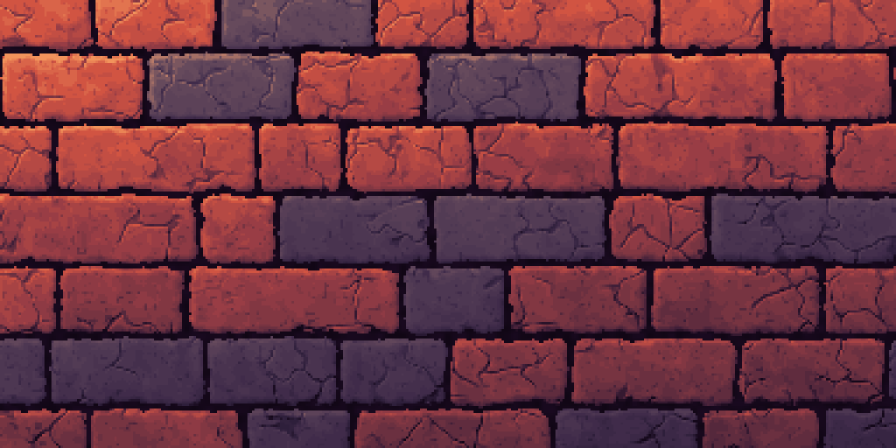
Reproduce this texture procedurally as a Shadertoy shader.

```glsl
// A cracked wall of red and slate bricks in chunky pixel style, lit from the upper left.
// Staggered rows with hashed joints give rounded boxes; bevels, cracks and wear
// shift a tone that is stepped through a colour ramp. Unit: the canvas height.

const float TEXELS = 192.0;      // chunky texels per canvas height
const float ROW_HEIGHT = 0.159;
const float ROW_BASE = 0.091;
const float BRICK_PITCH = 0.323;
const float HALF_GAP = 0.0062;
const float CORNER = 0.020;
const float SLATE_SHARE = 0.31;
const vec2 LIGHT_DIR = vec2(-0.5, 0.85);

// Ramps from mortar shadow to lit edge
const vec3 RED[6] = vec3[6](vec3(0.08, 0.03, 0.10), vec3(0.25, 0.12, 0.22),
    vec3(0.42, 0.19, 0.25), vec3(0.60, 0.24, 0.27),
    vec3(0.82, 0.33, 0.26), vec3(0.95, 0.58, 0.36));
const vec3 SLATE[6] = vec3[6](vec3(0.08, 0.03, 0.10), vec3(0.18, 0.12, 0.23),
    vec3(0.25, 0.17, 0.29), vec3(0.32, 0.23, 0.33),
    vec3(0.40, 0.29, 0.36), vec3(0.72, 0.48, 0.41));

struct Brick { vec2 id; vec2 local; vec2 halfSize; };

float hash(vec2 p) {
    vec3 q = fract(p.xyx * vec3(0.1031, 0.1030, 0.0973));
    q += dot(q, q.yzx + 33.33);
    return fract((q.x + q.y) * q.z);
}

float noise(vec2 p) {
    vec2 i = floor(p), f = fract(p);
    f = f * f * (3.0 - 2.0 * f);
    vec2 e = vec2(0.0, 1.0);
    return mix(mix(hash(i), hash(i + e.yx), f.x),
               mix(hash(i + e.xy), hash(i + e.yy), f.x), f.y);
}

// Position of the vertical joint with the given index
float joint(float index, float row, float stagger) {
    float jitter = 0.6 * (hash(vec2(index + 7.0, row * 3.0 + 41.0)) - 0.5);
    return (index + stagger + jitter) * BRICK_PITCH;
}

Brick findBrick(vec2 p) {
    float row = floor((p.y - ROW_BASE) / ROW_HEIGHT);
    float stagger = 0.15 + 0.4 * mod(row, 2.0);
    float i = floor(p.x / BRICK_PITCH - stagger);
    if (p.x < joint(i, row, stagger)) i -= 1.0;
    else if (p.x >= joint(i + 1.0, row, stagger)) i += 1.0;
    float left = joint(i, row, stagger), right = joint(i + 1.0, row, stagger);
    vec2 centre = vec2(0.5 * (left + right), ROW_BASE + (row + 0.5) * ROW_HEIGHT);
    return Brick(vec2(i, row), p - centre, 0.5 * vec2(right - left, ROW_HEIGHT) - HALF_GAP);
}

float roundBox(vec2 p, vec2 halfSize, float radius) {
    vec2 q = abs(p) - halfSize + radius;
    return length(max(q, 0.0)) + min(max(q.x, q.y), 0.0) - radius;
}

// Cellular fracture: x = distance to the nearest break, y = random value of the facet
vec2 fracture(vec2 p) {
    p += 0.45 * vec2(noise(p * 3.0), noise(p * 3.0 + 19.0));
    vec2 cell = floor(p);
    float first = 9.0, second = 9.0, facet = 0.0;
    for (int k = 0; k < 9; k++) {
        vec2 c = cell + vec2(k % 3 - 1, k / 3 - 1);
        float d = length(c + vec2(hash(c), hash(c + 57.0)) - p);
        if (d < first) { second = first; first = d; facet = hash(c + 91.0); }
        else second = min(second, d);
    }
    return vec2(second - first, facet);
}

vec3 ramp(float tone, bool slate) {
    float t = clamp(tone, 0.0, 4.99);
    int i = int(t);
    return slate ? mix(SLATE[i], SLATE[i + 1], fract(t)) : mix(RED[i], RED[i + 1], fract(t));
}

vec3 wall(vec2 p, float aspect) {
    vec2 wobble = vec2(noise(p * 14.0), noise(p * 14.0 + 31.0)) - 0.5;
    Brick b = findBrick(p + 0.009 * wobble);
    vec2 grain = p + b.id * 17.3 + 50.0;

    // Worn outline
    float chips = 0.007 * (noise(grain * 75.0) - 0.5) + 0.008 * smoothstep(0.65, 1.0, noise(grain * 28.0));
    float depth = -roundBox(b.local, b.halfSize, CORNER) - chips;
    if (depth < 0.0) return RED[0] * (0.75 + 0.5 * noise(p * 60.0));

    // Light falls off to the lower right, and down each brick
    float tone = 4.15 - 1.9 * (1.0 - p.y) - 0.65 * p.x / aspect;
    tone += 2.5 * b.local.y + 0.4 * (hash(b.id + 13.0) - 0.5);
    tone += 0.5 * (noise(grain * 32.0) - 0.5) + 0.3 * (noise(grain * 90.0) - 0.5);

    // Bevelled rim: lit above, shaded below
    vec2 e = 0.006 * LIGHT_DIR;
    float slope = (roundBox(b.local + e, b.halfSize, CORNER)
                 - roundBox(b.local - e, b.halfSize, CORNER)) / 0.012;
    float rim = 1.0 - smoothstep(0.003, 0.017, depth + 0.010 * (noise(grain * 45.0) - 0.5));
    tone += rim * slope * (slope > 0.0 ? 1.15 : 0.95);
    tone -= 0.7 * (1.0 - smoothstep(0.0, 0.005, depth));

    // Broken facets, dark cracks and their lit lower lips
    float scale = 10.0;
    vec2 crackUv = grain * scale;
    vec2 facet = fracture(crackUv);
    float lip = fracture(crackUv + 0.006 * scale * LIGHT_DIR).x;
    float cracked = smoothstep(0.42, 0.58, noise(grain * 11.0 + 23.0));
    tone += 0.35 * (facet.y - 0.5);
    tone += 0.65 * cracked * (1.0 - smoothstep(0.03, 0.08, lip));
    tone -= 1.7 * cracked * (1.0 - smoothstep(0.03, 0.09, facet.x));

    // Small pits
    tone -= 0.8 * smoothstep(0.80, 0.92, noise(grain * 110.0 + 5.0));
    return ramp(floor(tone * 4.0 + 0.5) / 4.0, hash(b.id + 29.0) < SLATE_SHARE);
}

void mainImage(out vec4 fragColor, in vec2 fragCoord) {
    vec3 sum = vec3(0.0);
    // Four samples per pixel smooth the texel edges
    for (int k = 0; k < 4; k++) {
        vec2 offset = 0.5 * vec2(k % 2, k / 2) - 0.25;
        vec2 p = (fragCoord + offset) / iResolution.y;
        sum += wall((floor(p * TEXELS) + 0.5) / TEXELS, iResolution.x / iResolution.y);
    }
    fragColor = vec4(sum / 4.0, 1.0);
}
```
